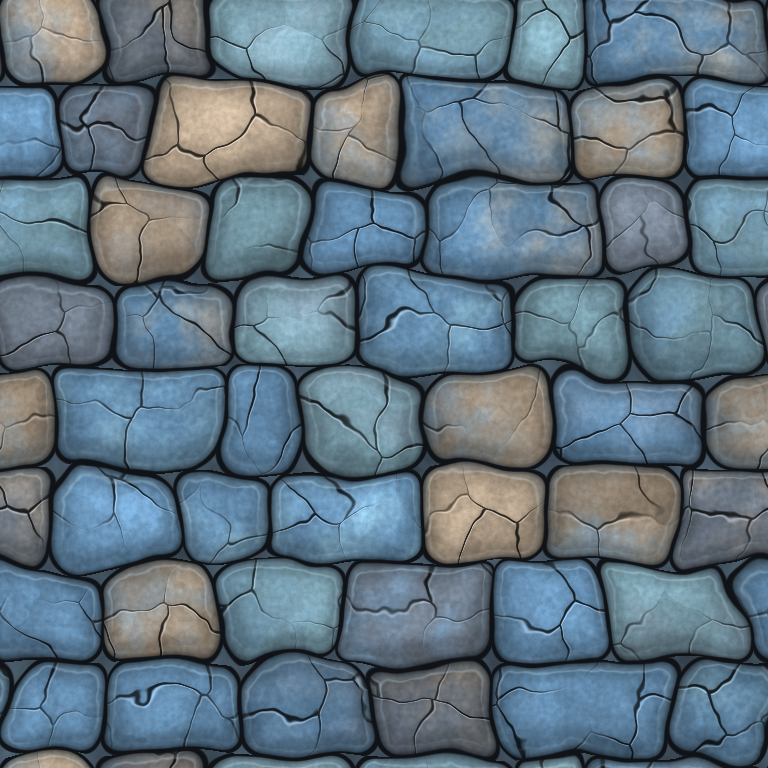
This texture is drawn by a Shadertoy shader. Its source:

```glsl
const vec2 GRID = vec2(6.0, 8.0);   // stones across, rows up
const float SIDE = 8.0;             // canvas side in row heights

vec2 hash2(vec2 p) {
    vec3 q = fract(p.xyx * vec3(0.1031, 0.1030, 0.0973));
    q += dot(q, q.yzx + 33.33);
    return fract((q.xx + q.yz) * q.zy);
}

float corner(vec2 cell, vec2 f, vec2 o, float period) {
    return dot(hash2(mod(cell + o, period) + 17.0) * 2.0 - 1.0, f - o);
}

// Gradient noise that repeats after a whole number of cells
float noise(vec2 p, float period) {
    vec2 c = floor(p), f = fract(p);
    vec2 u = f * f * f * (f * (f * 6.0 - 15.0) + 10.0);
    return mix(mix(corner(c, f, vec2(0, 0), period), corner(c, f, vec2(1, 0), period), u.x),
               mix(corner(c, f, vec2(0, 1), period), corner(c, f, vec2(1, 1), period), u.x), u.y);
}

float fbm(vec2 p, float period) {
    float sum = 0.0, amp = 1.0;
    for (int i = 0; i < 4; i++) {
        sum += amp * noise(p, period);
        p *= 2.0;
        period *= 2.0;
        amp *= 0.55;
    }
    return sum;
}

float rowShift(float row) {
    return 0.5 * mod(row, 2.0) + 0.4 * hash2(vec2(mod(row, GRID.y), 41.0)).x;
}

float joint(float i, float row) {
    float jitter = hash2(mod(vec2(i, row), GRID) + 5.0).x - 0.5;
    return (i + 0.45 * jitter + rowShift(row)) * SIDE / GRID.x;
}

float roundBox(vec2 p, vec2 halfSize, float r) {
    vec2 q = abs(p) - halfSize + r;
    return length(max(q, 0.0)) + min(max(q.x, q.y), 0.0) - r;
}

// Facets split by cracks: distance to crack, direction towards it, facet value
vec4 cracks(vec2 p) {
    vec2 c = floor(p), nearest = vec2(9.0), id = c;
    for (int k = 0; k < 9; k++) {
        vec2 g = c + vec2(k % 3, k / 3) - 1.0;
        vec2 r = g + 0.1 + 0.8 * hash2(g) - p;
        if (dot(r, r) < dot(nearest, nearest)) { nearest = r; id = g; }
    }
    vec3 edge = vec3(9.0, 0.0, 1.0);
    for (int k = 0; k < 25; k++) {
        vec2 g = id + vec2(k % 5, k / 5) - 2.0;
        vec2 r = g + 0.1 + 0.8 * hash2(g) - p;
        if (g == id) continue;
        vec2 n = normalize(r - nearest);
        float d = dot(0.5 * (r + nearest), n);
        if (d < edge.x) edge = vec3(d, n);
    }
    return vec4(edge, hash2(id + 7.0).y);
}

vec3 stoneColor(float pick) {
    vec3 c = vec3(0.35, 0.49, 0.61);                  // blue
    if (pick > 0.42) c = vec3(0.44, 0.57, 0.62);      // teal
    if (pick > 0.62) c = vec3(0.40, 0.44, 0.49);      // slate
    if (pick > 0.82) c = vec3(0.59, 0.53, 0.46);      // tan
    return c;
}

void mainImage(out vec4 fragColor, in vec2 fragCoord) {
    vec2 p = fragCoord / iResolution.xy * SIDE;
    float px = SIDE / iResolution.y;

    // Wavy courses
    vec2 w = p + 0.30 * vec2(noise(p + 3.3, 8.0), noise(p + 0.6, 8.0));
    w += 0.08 * vec2(noise(p * 2.0 + 5.5, 16.0), noise(p * 2.0 + 1.2, 16.0));
    w.y -= 0.13;

    // Nearest stone in this row
    float row = floor(w.y), d = 9.0;
    float first = floor(w.x * GRID.x / SIDE - rowShift(row));
    vec2 local = vec2(0.0), seed = vec2(0.0), size = vec2(1.0);
    for (float i = first - 1.0; i < first + 2.0; i++) {
        float a = joint(i, row), b = joint(i + 1.0, row);
        vec2 key = mod(vec2(i, row), GRID), h = vec2(0.5 * (b - a), 0.5);
        vec2 q = w - vec2(0.5 * (a + b), row + 0.5);
        float s = roundBox(q, h, 0.17 + 0.14 * hash2(key + 61.0).x);
        if (s < d) { d = s; local = q; seed = key; size = h; }
    }
    float inside = -d;
    vec2 rnd = hash2(seed + 23.0), rnd2 = hash2(seed + 83.0);

    // Base colour, drifting to a second tone within the stone
    float mottle = fbm(p * 2.0, 16.0);
    float drift = smoothstep(-0.5, 0.9, mottle + dot(local / size, rnd2 - 0.5));
    vec3 col = mix(stoneColor(rnd.x), stoneColor(rnd2.x), 0.6 * drift);
    col *= 0.91 + 0.22 * rnd.y;

    // Domed body, worn patches and grain
    float dome = 1.0 - dot(local / size, local / size) * 0.5;
    col *= 0.88 + 0.25 * dome + 0.10 * local.y;
    col *= 1.0 + 0.16 * mottle + 0.12 * fbm(p * 16.0, 128.0);
    col *= 0.98 + 0.07 * smoothstep(0.0, 0.06, fbm(p * 1.5 + 6.2, 12.0));

    // Hairline cracks with a lit lower lip, fading along their length
    vec2 bend = 0.30 * vec2(noise(p * 2.0 + 8.1, 16.0), noise(p * 2.0 + 4.7, 16.0));
    bend += 0.05 * vec2(noise(p * 7.0 + 2.1, 56.0), noise(p * 7.0 + 9.7, 56.0));
    vec4 crack = cracks((local + bend) * 1.3 + seed * 9.0 + 20.0);
    float reach = smoothstep(-0.3, 0.3, noise(p + 2.4, 8.0) + 0.2 * rnd2.y);
    float lit = smoothstep(-0.1, 0.8, dot(crack.yz, vec2(-0.45, 0.9)));
    float width = 0.004 + 0.013 * reach;
    col *= 0.94 + 0.13 * crack.w;
    col *= 1.0 - 0.17 * reach * exp(-crack.x * 14.0);
    col += 0.22 * reach * lit * exp(-pow((crack.x - width - 0.014) / 0.012, 2.0));
    col *= 1.0 - 0.75 * reach * (1.0 - smoothstep(width - px, width + px, crack.x));

    // Bevelled rim: pale worn lip with a thin bright inner border
    float depth = inside + 0.05 * noise(p * 3.0, 24.0) + 0.03 * noise(p * 9.0, 72.0);
    float facing = smoothstep(-0.8, 0.5, local.y + 0.5 * mottle);
    float lip = 1.0 - smoothstep(0.09, 0.115, depth);
    float border = exp(-pow((depth - 0.10) / 0.014, 2.0));
    col *= mix(0.80, 1.0, smoothstep(0.08, 0.30, depth + 0.08 * local.y));
    col = mix(col, vec3(0.40, 0.49, 0.55), 0.28 * lip * facing);
    col += vec3(0.11, 0.12, 0.12) * border * facing;
    col *= mix(0.62, 1.0, smoothstep(0.01, 0.08, inside));

    // Mortar in the corners and ink lines round each stone
    vec3 mortar = vec3(0.25, 0.31, 0.36) * (1.0 + 0.4 * mottle);
    col = mix(col, mortar, smoothstep(-px, px, d));
    float ink = 0.022 + 0.016 * noise(p * 3.0, 24.0);
    col = mix(vec3(0.06, 0.075, 0.09), col, smoothstep(ink - px, ink + px, abs(d)));

    fragColor = vec4(clamp(col, 0.0, 1.0), 1.0);
}
```
